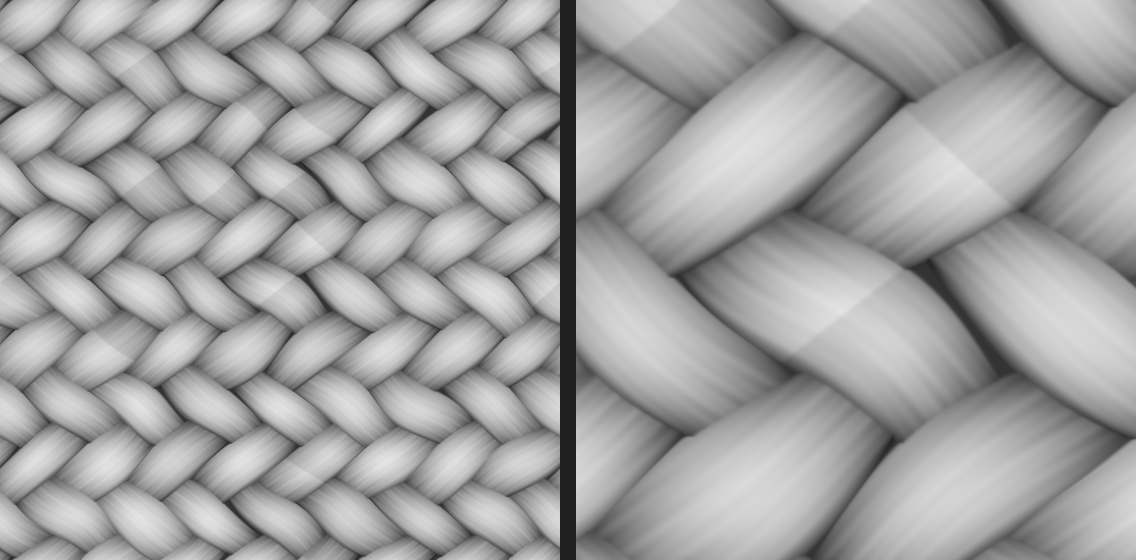
Left: the whole. Right: its middle third, enlarged.
A WebGL 1 fragment shader for this texture:

```glsl
precision highp float;
// Grey diagonal basket weave: soft, uneven strands crossing two over, two under.

uniform vec2 u_resolution;

const vec2 GRID = vec2(16.0, 20.0);     // half strand steps across and up the canvas
const vec2 PHASE = vec2(0.5, 1.02);     // where the weave starts
const float TAU = 6.2831853;
const float WARP = 0.07;                // bending of the whole weave
const float WIDTH_MIN = 0.82;           // half width of strands, 1 = touching
const float WIDTH_VARY = 0.22;
const float SHIFT_VARY = 0.16;          // sideways offset of a strand
const float TILT_VARY = 0.16;           // turn of a strand
const float TAPER = 0.14;               // narrowing towards the ends
const float ARCH = 0.7;                 // how deep the ends dive
const float FLANK = 5.0;                // steepness of strand sides
const float BLEND = 13.0;               // sharpness of overlaps
const float GAP_HEIGHT = 0.1;
const float GAP_TONE = 0.2;
const float TOP_TONE = 0.885;
const float END_FADE = 0.35;
const float SIDE_FADE = 0.2;
const float RIM_SHADE = 0.24;
const float FIBRE = 0.016;
const float FOLD = 0.07;

vec4 hash4(vec2 id) {
  return fract(sin(dot(id, vec2(12.9898, 78.233)) + vec4(0.0, 1.7, 3.1, 4.9)) * 43758.5);
}

// Gentle bending that repeats with the canvas
vec2 bend(vec2 uv) {
  vec2 q = uv * TAU;
  return WARP * vec2(sin(3.0 * q.y + 2.0 * q.x) + sin(5.0 * q.x - 2.0 * q.y + 1.3),
                     sin(4.0 * q.x + q.y + 0.7) + sin(3.0 * q.x - 5.0 * q.y + 2.9));
}

// Fine streaks along a strand
float fibres(float along, float across, vec4 rnd) {
  float wave = sin(across * 8.0 + along * 1.5 + rnd.x * TAU)
             + sin(across * 17.0 - along * 2.0 + rnd.y * TAU)
             + 0.7 * sin(across * 31.0 + along * 3.0 + rnd.z * TAU);
  return FIBRE * wave * (0.4 + along * along);
}

// Returns height (x) and tone (y) of one visible strand piece;
// along and across run from -1 to 1, lowerSide is the sign of its shaded side
vec2 strand(float along, float across, float lowerSide, vec2 id) {
  vec4 shape = hash4(id);
  vec4 wear = hash4(id + 37.0);
  float bow = along * along;
  across += (shape.y - 0.5) * SHIFT_VARY + (shape.z - 0.5) * TILT_VARY * along;
  float halfWidth = WIDTH_MIN + WIDTH_VARY * shape.x - TAPER * shape.w * bow;
  float height = 1.0 - ARCH * bow + 0.12 * (wear.x - 0.5)
               - FLANK * max(abs(across) - halfWidth, 0.0);

  float side = across / halfWidth;
  float tone = TOP_TONE - 0.06 * wear.y - END_FADE * bow - SIDE_FADE * side * side;
  tone -= RIM_SHADE * smoothstep(0.88, 1.2, side * lowerSide);
  tone += fibres(along, across, wear);

  // A few pieces carry a crosswise fold
  float foldAt = along - 0.6 * (wear.z - 0.5);
  tone -= FOLD * step(0.8, wear.w) * smoothstep(-0.03, 0.03, foldAt)
        * (1.0 - smoothstep(0.1, 0.7, foldAt));
  return vec2(height, tone);
}

void main() {
  vec2 uv = gl_FragCoord.xy / u_resolution;
  vec2 p = uv * GRID + PHASE + bend(uv);
  vec2 st = 0.5 * vec2(p.x + p.y, p.x - p.y);   // rising and falling strand axes
  vec2 cell = floor(st);

  // Blend nearby pieces by height, over a dark gap
  float weight = exp(BLEND * GAP_HEIGHT);
  float sum = GAP_TONE * weight;
  for (int i = -2; i <= 1; i++) {
    for (int j = -2; j <= 1; j++) {
      vec2 start = cell + vec2(float(i), float(j));
      float twill = mod(start.x - start.y, 4.0);
      bool rising = twill < 0.5;
      bool falling = twill > 2.5;
      if (!rising && !falling) continue;      // not the first cell of a piece

      vec2 center = start + (rising ? vec2(1.0, 0.5) : vec2(0.5, 1.0));
      vec2 d = st - center;
      vec2 local = rising ? d : d.yx;
      vec2 id = mod(vec2(center.x + center.y, center.x - center.y), GRID);
      vec2 piece = strand(local.x, 2.0 * local.y, rising ? 1.0 : -1.0, id);
      float w = exp(BLEND * piece.x);
      weight += w;
      sum += w * piece.y;
    }
  }
  gl_FragColor = vec4(vec3(clamp(sum / weight, 0.0, 1.0)), 1.0);
}
```
